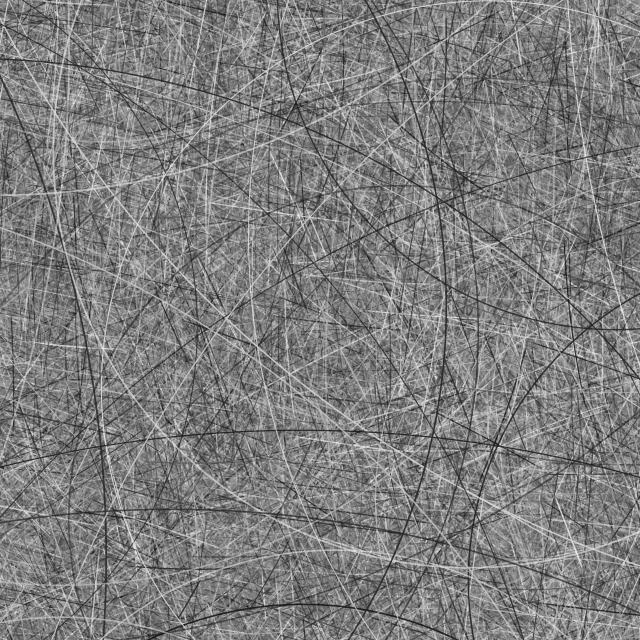
This texture is drawn by a WebGL 2 fragment shader. Its source:

```glsl
#version 300 es
precision highp float;
precision highp int;
// Dense tangle of fine grey scratches crossed by long light and dark arcs.

uniform vec2 u_resolution;
out vec4 fragColor;

const float TAU = 6.28318531;
const float GROUND = 0.48;
const int FIBRE_LAYERS = 92;
const int ARC_COUNT = 38;

// Four random values in 0..1 from an integer key (PCG mixing).
vec4 hash4(ivec4 key) {
    uvec4 v = uvec4(key) * 1664525u + 1013904223u;
    v += v.yzxy * v.wxyz;
    v ^= v >> 16u;
    v += v.yzxy * v.wxyz;
    return vec4(v >> 8u) / 16777216.0;
}

vec2 rotate(vec2 p, float angle) {
    float c = cos(angle), s = sin(angle);
    return vec2(c * p.x + s * p.y, c * p.y - s * p.x);
}

// Antialiased coverage of a stroke at the given distance from its axis.
float stroke(float dist, float halfWidth, float pixel) {
    return clamp((halfWidth - abs(dist)) / pixel + 0.5, 0.0, 1.0);
}

// One sheet of short fibres: a bent, rotated grid with one fibre per cell.
float drawFibres(float shade, vec2 p, int layer, float pixel) {
    vec4 sheet = hash4(ivec4(layer, 17, 5, 1));
    vec4 shift = hash4(ivec4(layer, 29, 3, 2));
    vec2 q = rotate(p - 0.5, sheet.x * TAU);
    float bend = (sheet.y - 0.5) * 0.9;
    float stretch = sqrt(1.0 + 4.0 * bend * bend * q.x * q.x);
    q.y += bend * q.x * q.x;

    vec2 cellSize = vec2(mix(0.14, 0.5, sheet.z), mix(0.013, 0.028, sheet.w));
    vec2 grid = q / cellSize + shift.xy * 8.0;
    grid.x += fract(floor(grid.y) * 0.618) * 3.0;
    ivec2 cell = ivec2(floor(grid));
    vec2 f = fract(grid);

    vec4 form = hash4(ivec4(cell, layer, 3));
    vec4 look = hash4(ivec4(cell, layer, 4));
    float axis = mix(mix(0.08, 0.92, form.x), mix(0.08, 0.92, form.y), f.x);
    float dist = (f.y - axis) * cellSize.y / stretch;
    float start = form.z * 0.35;
    float end = 1.0 - form.w * 0.35;
    float extent = smoothstep(start, start + 0.08, f.x)
                 * (1.0 - smoothstep(end - 0.08, end, f.x));

    float tone = mix(0.02, 0.98, look.x);
    float opacity = 0.1 + 0.7 * look.y * look.y;
    float halfWidth = mix(0.0006, 0.0012, look.z);
    return mix(shade, tone, opacity * extent * stroke(dist, halfWidth, pixel));
}

// One long arc through a random point, alternately light and dark.
float drawArc(float shade, vec2 p, int index, float pixel) {
    vec4 place = hash4(ivec4(index, 41, 7, 5));
    vec4 look = hash4(ivec4(index, 53, 11, 6));
    float radius = mix(0.5, 2.4, place.w * place.w);
    float angle = place.z * TAU;
    vec2 centre = place.xy + radius * vec2(cos(angle), sin(angle));
    float dist = length(p - centre) - radius;

    float tone = index % 2 == 0 ? mix(0.8, 0.95, look.x) : mix(0.05, 0.15, look.x);
    float opacity = mix(0.35, 0.92, look.y);
    float halfWidth = mix(0.0008, 0.0014, look.z);
    return mix(shade, tone, opacity * stroke(dist, halfWidth, pixel));
}

void main() {
    float side = min(u_resolution.x, u_resolution.y);
    vec2 p = gl_FragCoord.xy / side;
    float pixel = 1.0 / side;

    float shade = GROUND;
    for (int i = 0; i < FIBRE_LAYERS; i++) {
        shade = drawFibres(shade, p, i, pixel);
    }
    for (int i = 0; i < ARC_COUNT; i++) {
        shade = drawArc(shade, p, i, pixel);
    }
    fragColor = vec4(vec3(shade), 1.0);
}
```
